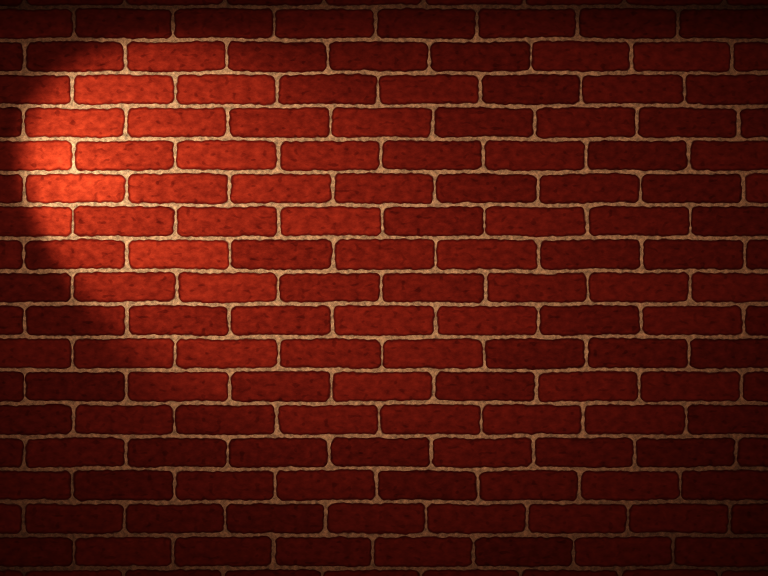
This texture is drawn by a WebGL 2 fragment shader. Its source:

```glsl
#version 300 es
precision highp float;
// Red brick wall in running bond, lit by a spotlight from the upper left.
uniform vec2 u_resolution;
out vec4 fragColor;

// Lengths are fractions of the canvas height
const float COURSE = 0.0573;
const float FIRST_COURSE = 0.0694;
const float BRICK_PITCH = 0.1788;
const vec3 BRICK = vec3(0.90, 0.27, 0.14);
const vec3 MORTAR = vec3(1.0, 0.77, 0.54);

float hash(vec2 p) {
  vec3 q = fract(p.xyx * vec3(0.1031, 0.1030, 0.0973));
  q += dot(q, q.yzx + 33.33);
  return fract((q.x + q.y) * q.z);
}

vec2 gradientAt(vec2 cell) {
  float angle = 6.2832 * hash(cell + 71.0);
  return vec2(cos(angle), sin(angle));
}

float gradientNoise(vec2 p) {
  vec2 i = floor(p), f = fract(p);
  vec2 w = f * f * f * (f * (f * 6.0 - 15.0) + 10.0);
  vec2 e = vec2(1.0, 0.0);
  float low = mix(dot(gradientAt(i), f), dot(gradientAt(i + e), f - e), w.x);
  float high = mix(dot(gradientAt(i + e.yx), f - e.yx),
                   dot(gradientAt(i + 1.0), f - 1.0), w.x);
  return mix(low, high, w.y);
}

float fbm(vec2 p) {
  float sum = 0.0, amplitude = 0.6;
  for (int i = 0; i < 4; i++) {
    sum += amplitude * gradientNoise(p);
    p = mat2(1.6, 1.2, -1.2, 1.6) * p + 7.3;
    amplitude *= 0.55;
  }
  return sum;
}

float roundedBox(vec2 p, vec2 halfSize, float radius) {
  vec2 q = abs(p) - halfSize + radius;
  return length(max(q, 0.0)) + min(max(q.x, q.y), 0.0) - radius;
}

// Signed distance to the nearest brick in x, its column and row in yz
vec3 brickWall(vec2 p) {
  float course = (p.y - FIRST_COURSE) / COURSE;
  float row = floor(course);
  float bend = row - 6.5;
  float pitch = BRICK_PITCH - 0.00007 * bend * bend;
  float start = mix(0.0417, 0.1267, mod(row, 2.0));
  float along = (p.x - start) / pitch;
  vec2 id = vec2(floor(along), row);
  vec2 local = (vec2(fract(along), fract(course)) - 0.5) * vec2(pitch, COURSE);
  local.x += 0.0015 * (hash(id + 5.0) - 0.5);
  vec2 halfSize = 0.5 * vec2(pitch, COURSE) - vec2(0.0024, 0.0030);
  halfSize -= 0.0008 * vec2(hash(id + 17.0), hash(id + 29.0));
  return vec3(roundedBox(local, halfSize, 0.010), id);
}

// Tilted elliptical beam: crisp on the near side, diffuse on the far side
float spotlight(vec2 p) {
  vec2 axis = vec2(0.87, 0.49);
  vec2 q = p - vec2(0.50, 0.424);
  vec2 beam = vec2(dot(q, axis), dot(q, vec2(-axis.y, axis.x)));
  float radius = length(beam / vec2(0.503, 0.295));
  float softness = mix(0.07, 0.6, smoothstep(-0.40, 0.35, beam.x));
  float inside = 1.0 - smoothstep(1.0 - softness, 1.0 + softness, radius);
  float falloff = exp(-distance(p, vec2(0.13, 0.29)) / 0.29);
  return 0.76 * inside * falloff;
}

float ambient(vec2 p) {
  vec2 q = (p - vec2(0.62, 0.41)) / vec2(0.86, 0.61);
  float topShade = mix(0.65, 1.0, smoothstep(0.0, 0.10, p.y));
  return topShade * (0.06 + 0.32 * exp(-dot(q, q)));
}

vec3 brickColor(vec2 p, vec2 id, float depth, float light) {
  float grain = fbm(p * vec2(60.0, 85.0) + id * 3.7);
  float pits = smoothstep(0.22, 0.5, gradientNoise(p * vec2(75.0, 110.0) + 40.0));
  float tone = 0.93 + 0.22 * hash(id) + 0.40 * grain - 0.20 * pits;
  tone *= mix(0.62, 1.0, smoothstep(0.0, 0.005, depth));
  return BRICK * pow(vec3(max(light * tone, 0.0)), vec3(1.0, 1.5, 1.5));
}

vec3 mortarColor(vec2 p, float depth, float light) {
  float tone = 1.0 + 0.6 * fbm(p * 130.0);
  tone *= mix(0.75, 1.0, smoothstep(0.0, 0.002, depth));
  float lit = pow(light, 0.55) * smoothstep(0.0, 0.30, light);
  return MORTAR * tone * pow(vec3(lit), vec3(1.0, 1.25, 1.4));
}

void main() {
  float pixel = 1.0 / u_resolution.y;
  vec2 p = gl_FragCoord.xy * pixel;
  p.y = 1.0 - p.y;

  // Hand-laid unevenness and chipped edges
  vec2 warp = vec2(gradientNoise(p * 9.0), gradientNoise(p * 9.0 + 50.0));
  vec3 wall = brickWall(p + 0.003 * warp);
  float edge = wall.x + 0.0022 * gradientNoise(p * 45.0) + 0.0020 * gradientNoise(p * 110.0);

  float light = ambient(p) + spotlight(p);
  vec3 brick = brickColor(p, wall.yz, -edge, light);
  vec3 mortar = mortarColor(p, edge, light);
  vec3 color = mix(brick, mortar, smoothstep(-0.7 * pixel, 0.7 * pixel, edge));
  fragColor = vec4(color, 1.0);
}
```
